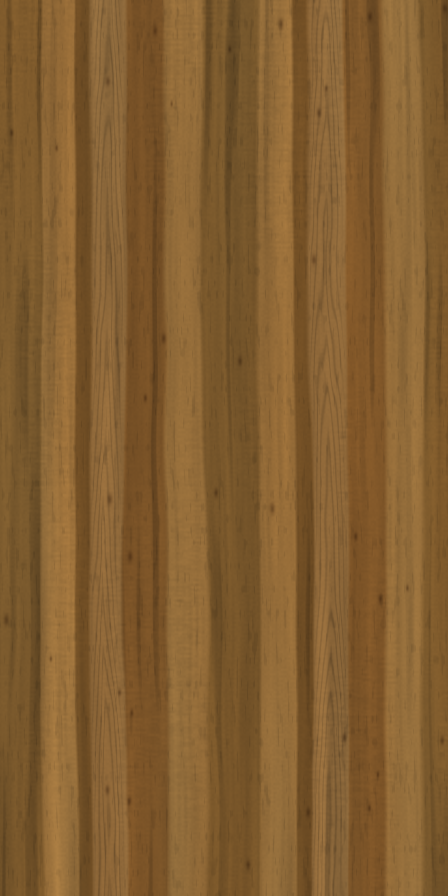
Give the GLSL for this texture, as a WebGL 2 fragment shader.

```glsl
#version 300 es
precision highp float;

uniform vec2 u_resolution;
out vec4 fragColor;

float hash(vec2 p) {
    return fract(sin(dot(p, vec2(127.1, 311.7))) * 43758.5453);
}

float noise(vec2 p) {
    vec2 i = floor(p), f = fract(p);
    f = f * f * (3.0 - 2.0 * f);
    return mix(mix(hash(i), hash(i + vec2(1, 0)), f.x),
               mix(hash(i + vec2(0, 1)), hash(i + vec2(1, 1)), f.x), f.y);
}

// Noise centred on zero, with its own scale across and along the grain
float grain(vec2 p, float across, float along) {
    return noise(p * vec2(across, along) + across) - 0.5;
}

// Scattered small knots: x = sideways push on the grain, y = darkness
vec2 knots(vec2 p) {
    vec2 grid = vec2(11.0, 4.5), cell = floor(p * grid), sum = vec2(0);
    for (int j = -1; j <= 1; j++) {
        for (int i = -1; i <= 1; i++) {
            vec2 id = cell + vec2(i, j);
            vec2 centre = (id + vec2(hash(id), hash(id + 37.0))) / grid;
            float size = mix(0.003, 0.006, hash(id + 71.0)) * step(0.68, hash(id + 13.0)) + 1e-5;
            vec2 q = (p - centre) / (size * vec2(1.0, 2.2));
            sum.y += exp(-dot(q, q));
            sum.x += size * q.x * exp(-dot(q * vec2(0.4, 0.15), q * vec2(0.4, 0.15)));
        }
    }
    return sum;
}

// Board colours, left to right, over one repeat of width 0.49
vec3 boards(float t, float blur) {
    vec3 light = vec3(0.595, 0.435, 0.23);
    vec3 c = vec3(0.475, 0.342, 0.168);
    c = mix(c, light, smoothstep(0.0, blur, t));
    c = mix(c, vec3(0.435, 0.305, 0.145), smoothstep(0.08, 0.08 + blur, t));
    c = mix(c, vec3(0.535, 0.395, 0.222), smoothstep(0.115, 0.115 + blur, t));
    c = mix(c, vec3(0.475, 0.322, 0.152), smoothstep(0.195, 0.195 + blur, t));
    c = mix(c, light * 0.97, smoothstep(0.28, 0.28 + blur * 1.5, t));
    return mix(c, vec3(0.475, 0.342, 0.168), smoothstep(0.365, 0.365 + blur * 1.5, t));
}

void main() {
    vec2 p = gl_FragCoord.xy / u_resolution.x;
    vec2 knot = knots(p);

    // Grain wanders slowly and bends around the knots
    vec2 g = p;
    g.x += grain(p, 4.0, 1.5) * 0.022 + grain(p, 16.0, 5.0) * 0.007 - knot.x * 0.5;

    float t = mod(g.x - 0.085 + grain(g, 70.0, 1.5) * 0.008, 0.49);
    vec3 color = boards(t, 0.009);

    // Broad shading and long streaks
    float shade = grain(g, 9.0, 0.8) * 0.09 + grain(g, 32.0, 1.2) * 0.11
                + grain(g, 75.0, 2.0) * 0.09 + grain(g, 150.0, 5.0) * 0.07;

    // Occasional thin dark veins, strongest in the dark boards
    float darkBoard = 1.0 - smoothstep(0.46, 0.56, color.r);
    float vein = smoothstep(0.7, 0.92, noise(g * vec2(60.0, 1.6) + 5.0));
    shade -= vein * mix(0.07, 0.15, darkBoard);

    // Pointed arches in the greyish board
    float d = (t - 0.157) / 0.04;
    float arch = sqrt(d * d + 0.015) * 4.0 + p.y * 5.0
               + grain(p, 12.0, 3.0) * 2.0 + grain(p, 40.0, 12.0) * 0.5;
    float ring = pow(0.5 + 0.5 * sin(6.2832 * arch), 3.0);
    shade -= (ring - 0.3) * 0.13 * (1.0 - smoothstep(0.6, 1.0, abs(d)));

    // Short pores and faint cross flecks
    float pore = smoothstep(0.68, 0.95, noise(g * vec2(210.0, 38.0)));
    float fleck = grain(p, 55.0, 170.0) * smoothstep(0.4, 0.7, noise(p * vec2(14.0, 3.0)));
    shade += 0.012 - pore * 0.08 + fleck * 0.06 + grain(p, 240.0, 200.0) * 0.04;

    color *= 1.0 + shade;
    color *= 1.0 - min(knot.y, 1.0) * vec3(0.26, 0.3, 0.33);

    // Warm reddish drift
    color *= 1.0 + grain(g, 13.0, 1.0) * vec3(0.03, -0.02, -0.09);
    fragColor = vec4(color, 1.0);
}
```
